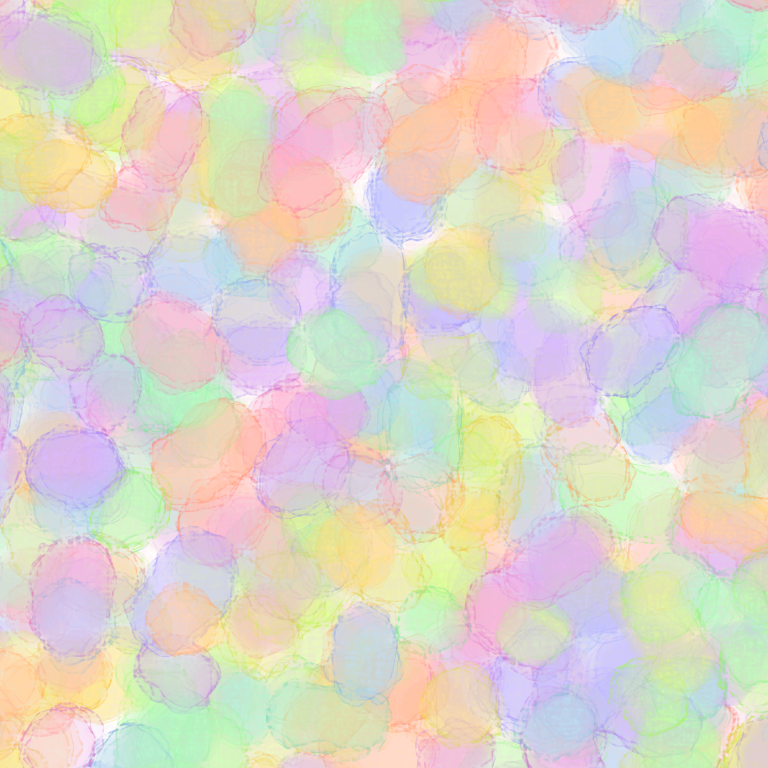
Give the GLSL for this background, as a WebGL 2 fragment shader.

```glsl
#version 300 es
precision highp float;

uniform vec2 u_resolution;
out vec4 fragColor;

float hash(vec2 p) {
    return fract(sin(dot(p, vec2(127.1, 311.7))) * 43758.5453);
}

float noise(vec2 p) {
    vec2 i = floor(p), f = fract(p);
    f = f * f * (3.0 - 2.0 * f);
    return mix(mix(hash(i), hash(i + vec2(1, 0)), f.x),
               mix(hash(i + vec2(0, 1)), hash(i + vec2(1, 1)), f.x), f.y);
}

// Pastel colour wheel, deepest in the yellows
vec3 pastel(float hue) {
    return vec3(0.86, 0.83, 0.74)
         + vec3(0.18, 0.17, 0.26) * cos(6.2832 * (hue + vec3(0.0, 0.67, 0.33)));
}

float segmentDistance(vec2 p, vec2 halfAxis) {
    float t = clamp(dot(p, halfAxis) / dot(halfAxis, halfAxis), -1.0, 1.0);
    return length(p - halfAxis * t);
}

// Crossed fibres and fine tooth of the paper, around 0.5
float paperGrain(vec2 p) {
    return 0.3 * noise(p * vec2(50, 330)) + 0.3 * noise(p * vec2(330, 50) + 17.0)
         + 0.4 * noise(p * 300.0 + 41.0);
}

// One dab: several translucent strokes, each with its own ragged outline
vec3 paintDab(vec3 color, vec2 p, vec2 center, vec2 id, float grain, float pixel) {
    float angle = 6.2832 * hash(id + 3.1);
    float stretch = 0.004 + 0.042 * pow(hash(id + 4.7), 2.0);
    float radius = mix(0.040, 0.056, hash(id + 5.3));
    float body = segmentDistance(p - center, stretch * vec2(cos(angle), sin(angle))) - radius;
    if (body > 0.025) return color;

    float hue = 2.0 * noise(center * 4.0 + 0.35 * floor(id.x / 50.0))
              + 0.38 * hash(id + 6.9) - 0.06;
    float strength = mix(0.10, 0.27, hash(id + 7.7));
    float softness = mix(0.003, 0.020, hash(id + 8.3));
    float rimStrength = mix(0.08, 0.36, hash(id + 9.1));

    for (int k = 0; k < 3; k++) {
        vec2 seed = 13.0 * id + 29.0 * float(k);
        float d = body + 0.022 * (noise(p * 24.0 + seed) - 0.5)
                + 0.007 * (noise(p * 75.0 + seed) - 0.5) + 0.002 * float(k);
        vec3 pigment = pastel(hue + 0.025 * float(k));
        float fill = 1.0 - smoothstep(-softness, pixel, d);
        color = mix(color, pigment, fill * strength * (0.45 + 1.1 * grain));

        // Pigment gathered along the drying edge
        float line = 1.0 - smoothstep(0.0004, 0.0010 + pixel, abs(d + 0.001));
        float halo = exp(-abs(d) * 220.0) * step(d, 0.0);
        float rim = (line + 0.4 * halo) * rimStrength * smoothstep(0.2, 0.75, grain);
        color = mix(color, pigment * pigment * 0.96, rim);
    }
    return color;
}

void main() {
    vec2 p = gl_FragCoord.xy / u_resolution.y;
    float pixel = 1.0 / u_resolution.y;
    float grain = paperGrain(p);

    // White paper with a faint rosy wash
    vec3 color = mix(vec3(1.0), vec3(0.99, 0.91, 0.92), noise(p * 5.0 + 8.0));

    // Overlapping layers of scattered dabs
    for (int layer = 0; layer < 6; layer++) {
        vec2 shift = vec2(0.37, 0.61) * float(layer);
        vec2 cell = floor(p * 8.0 + shift);
        for (int y = -1; y <= 1; y++) {
            for (int x = -1; x <= 1; x++) {
                vec2 site = cell + vec2(x, y);
                vec2 id = site + vec2(50.0 * float(layer) + 10.0, 10.0);
                if (hash(id + 0.5) > 0.85) continue;
                vec2 jitter = 0.2 + 0.6 * vec2(hash(id + 1.3), hash(id + 2.9));
                vec2 center = (site + jitter - shift) / 8.0;
                color = paintDab(color, p, center, id, grain, pixel);
            }
        }
    }

    // Paper tooth shows through the paint
    color += 0.07 * (grain - 0.5);
    fragColor = vec4(clamp(color, 0.0, 1.0), 1.0);
}
```
